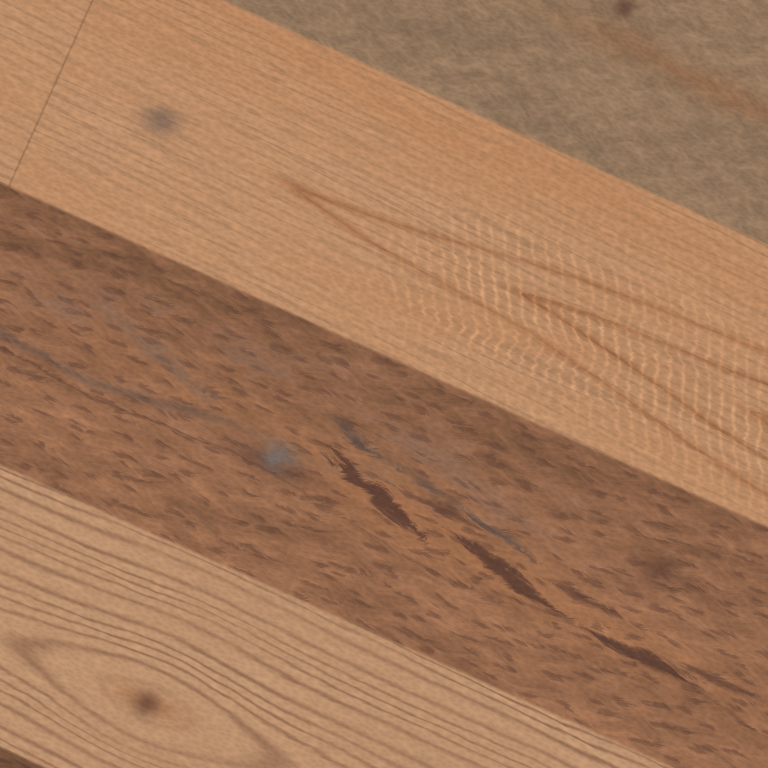
A Shadertoy shader for this texture:

```glsl
const float PITCH = 0.3355;
const float FIRST_SEAM = 0.0245;
const float JOINT = -0.30;
const vec3 HONEY = vec3(0.72, 0.52, 0.37);
const vec3 PALE = vec3(0.76, 0.59, 0.45);
const vec3 TAN = vec3(0.70, 0.53, 0.40);
const vec3 CHESTNUT = vec3(0.59, 0.415, 0.305);
const vec3 AMBER = vec3(0.68, 0.46, 0.31);
const vec3 WEATHERED = vec3(0.575, 0.465, 0.365);
const vec3 RUST = vec3(0.56, 0.35, 0.22);
const vec3 BARK = vec3(0.35, 0.24, 0.20);
const vec3 SLATE = vec3(0.43, 0.36, 0.33);

vec2 hash2(vec2 p) {
    return fract(sin(vec2(dot(p, vec2(127.1, 311.7)), dot(p, vec2(269.5, 183.3)))) * 43758.5);
}
// Cellular noise: distance to the nearest scattered point
float cells(vec2 p) {
    float nearest = 2.0;
    for (int i = 0; i < 9; i++) {
        vec2 cell = floor(p) + vec2(i % 3 - 1, i / 3 - 1);
        nearest = min(nearest, length(cell + hash2(cell) - p));
    }
    return nearest;
}
// Layered, warped sines, roughly -1 to 1
float waves(vec2 p) {
    float sum = 0.0, amp = 0.6;
    for (int i = 0; i < 5; i++) {
        p += 0.7 * sin(p.yx * 1.3 + vec2(2.1, 4.7) * float(i));
        sum += amp * sin(p.x) * cos(p.y);
        p = mat2(1.5, 1.2, -1.2, 1.5) * p;
        amp *= 0.66;
    }
    return sum;
}
float stroke(float d, float halfWidth, float soft) {
    return 1.0 - smoothstep(halfWidth - soft, halfWidth + soft, abs(d));
}
// Thin lines, one per unit of phase
float grainLines(float phase) {
    return pow(0.5 + 0.5 * cos(6.2832 * phase), 4.0);
}
float spot(vec2 p, vec2 centre, vec2 radius) {
    p = (p - centre) / radius;
    return exp(-dot(p, p));
}
// Pointed crack, thickest in the middle
float sliver(vec2 p, vec2 centre, float tilt, vec2 size) {
    p -= centre;
    float x = p.x / size.x;
    return 1.0 - smoothstep(-0.004, 0.004, abs(p.y - tilt * p.x) - size.y * (1.0 - x * x));
}

// Nested pointed arches with cross-grain saw marks
vec3 archedPlank(vec2 p) {
    float mottle = waves(p * vec2(6.0, 32.0));
    float streak = waves(p * vec2(5.0, 90.0) + 3.0);
    vec3 col = mix(HONEY, PALE, 0.45 + 0.2 * mottle - 0.3 * smoothstep(0.2, 0.32, p.y));
    float grain = grainLines(p.y * 75.0 + 3.0 * p.x + 0.5 * streak);
    col *= 1.02 - (0.07 + 0.05 * mottle) * grain;
    vec2 d = p - vec2(0.003, 0.154);
    d.y += 0.03 * d.x + 0.005 * sin(11.0 * d.x) + 0.0015 * streak;
    float ring = (d.x - 8.5 * sqrt(d.y * d.y + 0.00001)) / 0.335;
    float arm = stroke(fract(ring + 0.5) - 0.5, 0.07, 0.1) * smoothstep(-0.5, -0.1, ring);
    float tip = smoothstep(0.0, 0.05, ring) * (1.0 - smoothstep(0.03, 0.28, fract(ring)));
    col = mix(col, RUST, smoothstep(-0.03, 0.02, d.x) * (0.33 + 0.2 * streak) * arm + 0.28 * tip);
    float sawn = smoothstep(0.1, 0.35, p.x) * spot(p, vec2(p.x, 0.13), vec2(1.0, 0.11));
    float saw = grainLines(p.x * 53.0 + 24.0 * p.y + 0.5 * mottle) - 0.3;
    col *= 1.0 + sawn * saw * (0.11 + 0.08 * streak);
    return mix(col, SLATE, 0.65 * spot(p + 0.009 * mottle, vec2(-0.154, 0.16), vec2(0.024, 0.016)));
}

// Dark heartwood split along a wandering core
vec3 crackedPlank(vec2 p) {
    float mottle = waves(p * vec2(11.0, 42.0));
    float grit = waves(p * vec2(45.0, 130.0));
    vec3 col = CHESTNUT * (1.0 + 0.08 * mottle + 0.09 * grit - 0.1 * smoothstep(0.2, 0.33, p.y));
    float axis = p.y - 0.15 + 0.09 * (p.x - 0.4);
    float core = spot(vec2(p.x, axis), vec2(0.4, 0.0), vec2(0.42, 0.035));
    col = mix(col, AMBER, 0.5 * core);
    vec2 w = p + vec2(0.014, 0.006) * vec2(grit, mottle + 0.5 * grit);
    // Flecks, stains and the long vein
    float fleck = 1.0 - smoothstep(0.1, 0.3, cells(w * vec2(17.0, 65.0)));
    col = mix(col, BARK, 0.4 * fleck);
    float stain = smoothstep(0.1, 0.7, mottle + 0.4 * grit) * spot(p, vec2(0.1, 0.22), vec2(0.4, 0.06));
    col = mix(col, SLATE, 0.5 * stain);
    float fade = 1.0 - smoothstep(0.02, 0.2, p.x);
    float wander = w.y - 0.16 - 0.012 * sin(12.0 * w.x);
    col = mix(col, SLATE * 0.9, 0.6 * fade * stroke(wander, 0.004, 0.007));
    float vein = wander + 0.025 + 0.045 * p.x;
    col = mix(col, BARK, (0.4 + 0.3 * fade) * stroke(vein, 0.001, 0.003));
    for (int i = 0; i < 3; i++) {
        float k = float(i);
        vec2 size = vec2(0.09, 0.009);
        vec2 heart = vec2(0.295 + 0.205 * k, 0.167 - 0.027 * k);
        float bruise = sliver(w, vec2(0.25 + 0.11 * k, 0.22 - 0.018 * k), -0.2, size * 0.6);
        col = mix(col, SLATE * 0.85, bruise * clamp(0.6 + 0.5 * grit, 0.0, 0.9));
        col = mix(col, BARK, 0.85 * sliver(w, heart, -0.35 + 0.125 * k, size));
        col = mix(col, BARK, 0.65 * sliver(w, heart + vec2(0.1, 0.015), -0.06, size * 0.55));
    }
    // Knots
    col = mix(col, BARK, 0.7 * spot(w, vec2(0.163, 0.15), vec2(0.06, 0.015)));
    col = mix(col, vec3(0.48, 0.43, 0.40), spot(w, vec2(0.163, 0.16), vec2(0.02, 0.016)));
    return mix(col, BARK, 0.6 * spot(w, vec2(0.679, 0.224), vec2(0.025, 0.02)));
}

// Growth rings flowing around a knot
vec3 ringedPlank(vec2 p) {
    vec2 d = p - vec2(0.141, 0.1315);
    float mottle = waves(p * vec2(7.0, 30.0));
    float r = sqrt(d.y * d.y + 0.0036 * d.x * d.x / (d.x * d.x + 0.0225)) + 0.003 * mottle;
    float late = grainLines(r * 72.0 + 0.4 * sin(r * 90.0)) * smoothstep(0.015, 0.04, r);
    vec3 col = mix(PALE, TAN, 0.3 - 0.25 * mottle);
    col = mix(col, vec3(0.53, 0.38, 0.29), late * (0.55 + 0.25 * mottle));
    col = mix(col, RUST, 0.5 * spot(p, d * 0.0 + vec2(0.141, 0.1315), vec2(0.045, 0.014)));
    return mix(col, BARK, 0.6 * spot(d + 0.004 * mottle, vec2(0.0), vec2(0.016)));
}

// Grey board with rust stains
vec3 weatheredPlank(vec2 p) {
    float mottle = waves(p * vec2(14.0, 34.0));
    vec3 col = WEATHERED * (1.0 + 0.05 * mottle + 0.07 * waves(p * vec2(90.0, 150.0)));
    col = mix(col, RUST, 0.4 * spot(p + 0.012 * mottle, vec2(0.48, 0.16), vec2(0.2, 0.02)));
    return mix(col, BARK, 0.7 * spot(p, vec2(0.336, 0.206), vec2(0.013)));
}

vec3 plankColour(float row, vec2 board) {
    vec2 p = board - vec2(0.0, row * PITCH);
    if (row < 0.0) return crackedPlank(p + vec2(0.9, 0.0)) * 0.85;
    if (row < 1.0) return ringedPlank(p);
    if (row < 2.0) return crackedPlank(p);
    return row < 3.0 ? archedPlank(p.x < JOINT ? p - vec2(0.3, 0.04) : p) : weatheredPlank(p);
}

void mainImage(out vec4 fragColor, in vec2 fragCoord) {
    vec2 uv = fragCoord / iResolution.xy;
    vec2 board = vec2(dot(uv, vec2(0.912, -0.410)), dot(uv, vec2(0.410, 0.912)) - FIRST_SEAM);
    // Blend the two boards beside the nearest seam
    float seam = floor(board.y / PITCH + 0.5);
    float gap = board.y - seam * PITCH;
    vec3 col = mix(plankColour(seam - 1.0, board), plankColour(seam, board), smoothstep(-0.003, 0.003, gap));
    if (floor(board.y / PITCH) == 2.0) col *= 1.0 - 0.2 * stroke(board.x - JOINT, 0.001, 0.002);
    // Fine fibres and pores
    col *= 1.0 + 0.025 * waves(board * vec2(70.0, 230.0)) + 0.1 * (cells(board * vec2(100.0, 190.0)) - 0.5);
    fragColor = vec4(clamp(col, 0.0, 1.0), 1.0);
}
```
